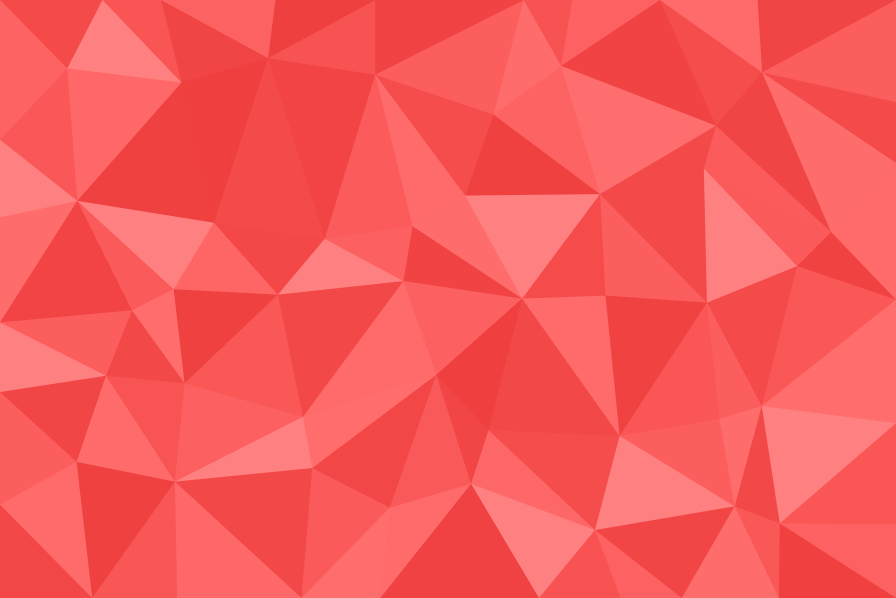
Reproduce this background procedurally as a Shadertoy shader.

```glsl
// Low-poly background: a grid of jittered vertices split into flat coral triangles.
// Each cell takes its Delaunay diagonal; border vertices slide only along the border.
// Every triangle near the pixel adds its tone, weighted by smooth edge coverage.

const float ROWS = 6.0;
const float JITTER = 0.42;   // largest vertex shift, in cells (below 0.5)
const float GOLDEN = 0.618034;

vec2 hash22(vec2 p) {
    vec3 q = fract(p.xyx * vec3(0.1031, 0.1030, 0.0973));
    q += dot(q, q.yzx + 33.33);
    return fract((q.xx + q.yz) * q.zy);
}

float cross2(vec2 a, vec2 b) {
    return a.x * b.y - a.y * b.x;
}

// Jittered grid vertex, pinned to the canvas border
vec2 meshVertex(vec2 id, vec2 cells) {
    vec2 shift = (hash22(id + 17.0) * 2.0 - 1.0) * JITTER;
    if (id.x == 0.0 || id.x == cells.x) shift.x = 0.0;
    if (id.y == 0.0 || id.y == cells.y) shift.y = 0.0;
    return id + shift;
}

// Signed distance to the line a-b, positive on its right side
float edgeDistance(vec2 p, vec2 a, vec2 b) {
    vec2 edge = b - a;
    return cross2(p - a, edge) / length(edge);
}

// Antialiased coverage of a counter-clockwise triangle
float triangleCoverage(vec2 p, vec2 a, vec2 b, vec2 c, float pixel) {
    float d = max(edgeDistance(p, a, b),
                  max(edgeDistance(p, b, c), edgeDistance(p, c, a)));
    return clamp(0.5 - d / pixel, 0.0, 1.0);
}

// True if the diagonal a-c is Delaunay: angles at b and d sum to under 180 degrees
bool usesDiagonalAC(vec2 a, vec2 b, vec2 c, vec2 d) {
    float sinSum = cross2(c - b, a - b) * dot(a - d, c - d)
                 + dot(c - b, a - b) * cross2(a - d, c - d);
    return sinSum > 0.0;
}

// Coral ramp: deep red, red, salmon and a rarer pale pink
vec3 coral(float t) {
    float tint = t < 0.37 ? mix(0.245, 0.300, t / 0.37)
               : t < 0.68 ? mix(0.320, 0.390, (t - 0.37) / 0.31)
               : t < 0.89 ? mix(0.400, 0.430, (t - 0.68) / 0.21)
               : 0.502;
    float red = 1.0 - 0.85 * pow(max(0.425 - tint, 0.0), 1.5);
    return vec3(red, tint, tint);
}

// Golden-ratio steps along a row keep the tone shares even
vec3 triangleColor(vec2 cell, float side) {
    float rowStart = hash22(vec2(cell.y, 5.0)).x;
    float wobble = 0.16 * hash22(cell + 40.0 * side + 60.0).y;
    return coral(fract(rowStart + (2.0 * cell.x + side) * GOLDEN + wobble));
}

void mainImage(out vec4 fragColor, in vec2 fragCoord) {
    float aspect = iResolution.x / iResolution.y;
    vec2 cells = vec2(max(1.0, round(ROWS * aspect)), ROWS);
    vec2 p = fragCoord / iResolution.xy * cells;
    float pixel = ROWS / iResolution.y;

    vec3 sum = vec3(0.0);
    float weight = 0.0;

    // Jittered cells can reach into their direct neighbours
    for (int y = -1; y <= 1; y++) {
        for (int x = -1; x <= 1; x++) {
            vec2 cell = floor(p) + vec2(x, y);
            vec2 a = meshVertex(cell, cells);
            vec2 b = meshVertex(cell + vec2(1.0, 0.0), cells);
            vec2 c = meshVertex(cell + vec2(1.0, 1.0), cells);
            vec2 d = meshVertex(cell + vec2(0.0, 1.0), cells);

            bool diagonalAC = usesDiagonalAC(a, b, c, d);
            float first = triangleCoverage(p, a, b, diagonalAC ? c : d, pixel);
            float second = triangleCoverage(p, diagonalAC ? a : b, c, d, pixel);

            sum += first * triangleColor(cell, 0.0) + second * triangleColor(cell, 1.0);
            weight += first + second;
        }
    }
    fragColor = vec4(sum / max(weight, 1e-4), 1.0);
}
```
